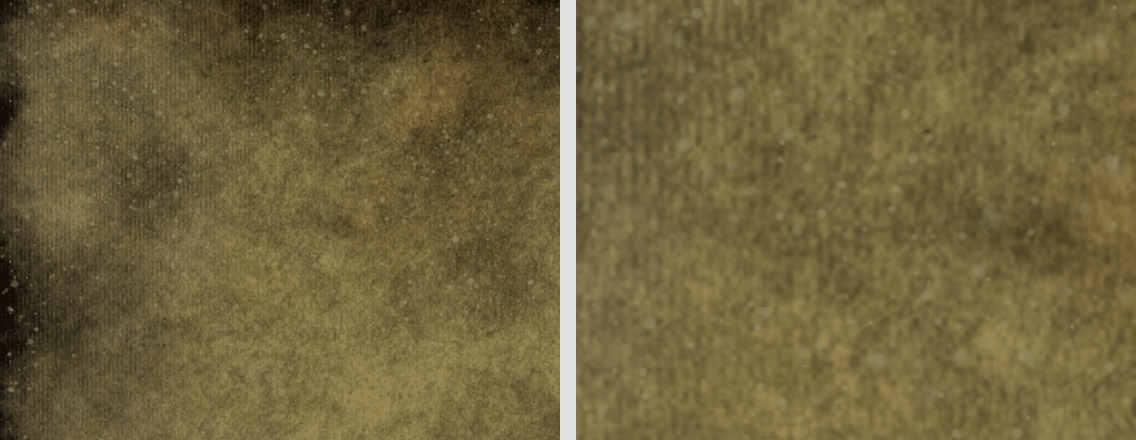
Left: the whole. Right: its middle third, enlarged.
Write a WebGL 2 fragment shader that draws this texture.

```glsl
#version 300 es
precision highp float;
// Aged, stained paper: a warm glow low on the sheet fades to burnt edges.
// Layered sines make the clouds, value noise the mottling and weave,
// and jittered cells scatter the pale specks.

uniform vec2 u_resolution;
out vec4 fragColor;

const vec3 UMBER = vec3(0.145, 0.108, 0.050);
const vec3 OCHRE = vec3(0.530, 0.476, 0.282);
const vec3 ASH = vec3(0.590, 0.560, 0.420);
const mat2 TURN = mat2(0.8, 0.6, -0.6, 0.8);

float hash(vec2 p) {
  p = fract(p * vec2(123.34, 456.21));
  p += dot(p, p + 45.32);
  return fract(p.x * p.y);
}

float valueNoise(vec2 p) {
  vec2 cell = floor(p), f = fract(p);
  f = f * f * (3.0 - 2.0 * f);
  float low = mix(hash(cell), hash(cell + vec2(1, 0)), f.x);
  float high = mix(hash(cell + vec2(0, 1)), hash(cell + vec2(1, 1)), f.x);
  return mix(low, high, f.y);
}

// Fractal noise centred on zero, about -0.5 to 0.5
float mottle(vec2 p, int octaves) {
  float sum = 0.0, gain = 0.5;
  for (int i = 0; i < octaves; i++) {
    sum += gain * (valueNoise(p) - 0.5);
    p = TURN * p * 2.03 + 17.3;
    gain *= 0.60;
  }
  return sum;
}

// Warped sine layers for broad clouds
float clouds(vec2 p) {
  float sum = 0.0, gain = 0.5;
  for (int i = 0; i < 5; i++) {
    p += 0.55 * sin(p.yx * 1.3 + float(i) * 1.9);
    sum += gain * sin(p.x) * sin(p.y + 0.7);
    p = TURN * p * 1.75 + 2.4;
    gain *= 0.62;
  }
  return sum;
}

float blob(vec2 p, vec2 centre, vec2 radius) {
  vec2 d = (p - centre) / radius;
  return exp(-dot(d, d));
}

// One soft round speck in some of the cells
float specks(vec2 p, float scale, float radius, float chance) {
  vec2 q = p * scale, cell = floor(q);
  vec2 centre = 0.25 + 0.5 * vec2(hash(cell + 3.1), hash(cell + 8.7));
  float size = radius * scale * mix(0.55, 1.2, hash(cell + 21.4));
  vec2 d = fract(q) - centre;
  d.x *= mix(0.8, 1.2, hash(cell + 5.9));
  float disc = 1.0 - smoothstep(size * 0.35, size * 1.15, length(d));
  return disc * step(hash(cell + 13.6), chance) * mix(0.25, 1.0, hash(cell + 30.2));
}

// Broad light and shade over the sheet, uv from 0 to 1
float sheetTone(vec2 uv) {
  float tone = 0.69 + 0.27 * blob(uv, vec2(0.60, 0.10), vec2(0.38, 0.42));
  tone -= 0.52 * smoothstep(0.66, 1.04, uv.y) * smoothstep(0.12, 0.75, uv.x);
  tone -= 0.22 * smoothstep(0.93, 1.02, uv.y);
  tone -= 0.48 * exp(-uv.x * 24.0);
  tone -= 0.34 * blob(uv, vec2(0.07, 0.24), vec2(0.17, 0.20));
  tone -= 0.28 * blob(uv, vec2(0.00, 0.82), vec2(0.05, 0.09));
  tone -= 0.20 * blob(uv, vec2(0.27, 0.59), vec2(0.09, 0.07));
  tone -= 0.30 * blob(uv, vec2(0.60, 0.49), vec2(0.07, 0.04));
  tone -= 0.30 * blob(uv, vec2(0.80, 0.70), vec2(0.07, 0.06));
  tone -= 0.22 * blob(uv, vec2(0.87, 0.36), vec2(0.09, 0.12));
  tone += 0.30 * blob(uv, vec2(0.12, 0.52), vec2(0.06, 0.09));
  tone += 0.18 * blob(uv, vec2(0.74, 0.81), vec2(0.07, 0.06));
  return tone + 0.30 * blob(uv, vec2(1.00, 0.21), vec2(0.16, 0.09));
}

void main() {
  vec2 uv = gl_FragCoord.xy / u_resolution;
  vec2 p = gl_FragCoord.xy / u_resolution.y;

  // Stains, distorted so their borders look soaked
  vec2 soak = vec2(mottle(p * 7.0, 4), mottle(p * 7.0 + 40.0, 4));
  float tone = sheetTone(uv + 0.12 * soak);
  tone += 0.13 * clouds(p * 8.0 + soak);
  tone += 0.30 * mottle(p * 12.0 + 9.0, 4) + 0.34 * mottle(p * 38.0 + 31.0, 4);

  // Crumpled relief lit from the upper left
  vec2 crease = p * vec2(42.0, 30.0) + 6.0 * soak;
  float relief = mottle(crease, 4) - mottle(crease + vec2(-0.22, 0.22), 4);
  tone += 0.42 * relief * smoothstep(0.05, 0.5, uv.x);

  // Worn ribs, woven threads and fine grain
  float ribMask = mix(0.060, 0.012, smoothstep(0.15, 0.65, uv.x - 0.5 * (uv.y - 0.5)));
  float wear = 0.3 + 1.3 * valueNoise(p * vec2(30.0, 60.0));
  tone += ribMask * wear * sin(p.x * 628.0 + 2.5 * soak.x);
  tone += 0.19 * (valueNoise(p * vec2(230.0, 130.0)) - 0.5);
  tone += 0.21 * (valueNoise(p * 215.0 + 71.0) - 0.5);

  // Dark pits
  tone -= 0.35 * specks(p + 4.0, 17.0, 0.0035, 0.14);

  // Colour: greyer at the left, faintly rusty in patches
  vec3 colour = mix(UMBER, OCHRE, clamp(tone, -0.15, 1.15));
  float grey = dot(colour, vec3(0.35, 0.5, 0.15));
  float faded = 1.0 - smoothstep(0.05, 0.55, uv.x + 0.5 * soak.y);
  colour = mix(colour, grey * vec3(1.12, 1.0, 0.74), 0.45 * faded);
  float rust = smoothstep(0.02, 0.30, mottle(p * 4.0 + 23.0, 4)) * smoothstep(0.25, 0.6, uv.y);
  colour *= mix(vec3(1.0), vec3(1.01, 0.96, 0.90), rust);

  // Pale specks, thicker in drifts
  float drift = smoothstep(-0.16, 0.20, mottle(p * 4.5 + 60.0, 3));
  float dust = 0.60 * specks(p, 21.0, 0.0085, 0.12 + 0.32 * drift);
  dust += 0.60 * specks(TURN * p + 2.0, 34.0, 0.0060, 0.08 + 0.36 * drift);
  dust += 0.60 * specks(p.yx + 6.0, 58.0, 0.0036, 0.05 + 0.25 * drift);
  colour = mix(colour, ASH, clamp(dust, 0.0, 0.8));
  fragColor = vec4(colour, 1.0);
}
```
